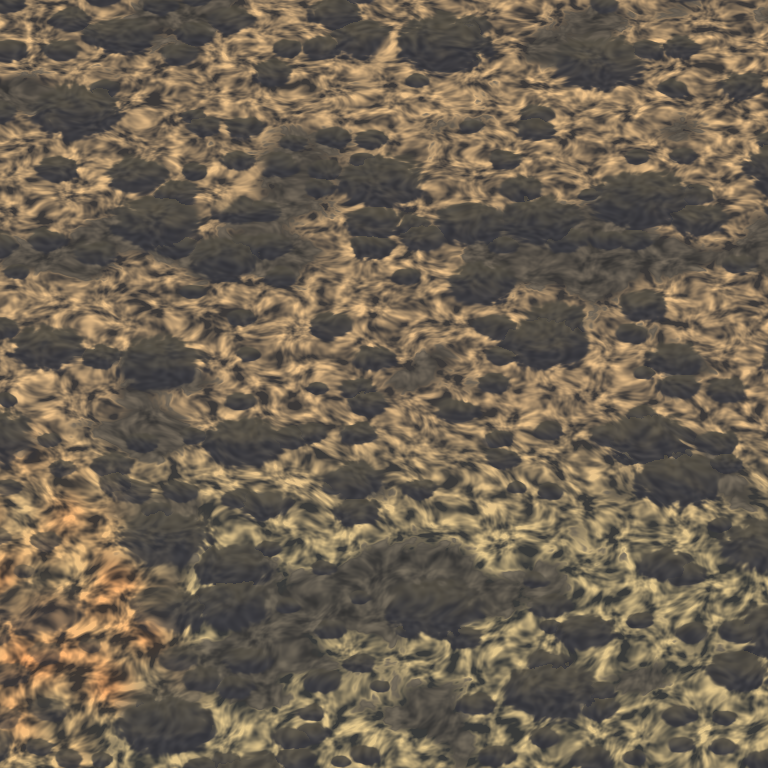
A Shadertoy shader for this texture:

```glsl
// Dry stony hillside dotted with dark shrubs, an ochre patch and a pale broken track.

float hash(vec2 p) {
    return fract(sin(dot(p, vec2(127.1, 311.7))) * 43758.5453);
}

// Gradient noise, roughly -0.7 to 0.7
float corner(vec2 cell, vec2 offset) {
    float a = 6.2832 * hash(cell);
    return dot(vec2(cos(a), sin(a)), offset);
}

float noise(vec2 p) {
    vec2 i = floor(p), f = fract(p);
    vec2 u = f * f * (3.0 - 2.0 * f);
    vec2 e = vec2(1.0, 0.0);
    return mix(mix(corner(i, f), corner(i + e.xy, f - e.xy), u.x),
               mix(corner(i + e.yx, f - e.yx), corner(i + e.xx, f - e.xx), u.x), u.y);
}

// Scattered flattened bushes: x = coverage, y = height inside the bush
vec2 shrubs(vec2 p, float count, float density, float rough) {
    vec2 q = p * count * vec2(1.0, 1.65);
    vec2 cell = floor(q);
    vec2 result = vec2(0.0);
    for (int y = -1; y <= 1; y++) {
        for (int x = -1; x <= 1; x++) {
            vec2 id = cell + vec2(x, y);
            float present = step(hash(id + count), density);
            vec2 centre = id + 0.15 + 0.7 * vec2(hash(id + 17.3), hash(id + 41.9));
            float radius = mix(0.24, 0.52, hash(id + 73.1));
            vec2 d = (q - centre) / radius;
            float cover = present * smoothstep(1.12, 0.85, length(d) + rough);
            if (cover > result.x) result = vec2(cover, d.y);
        }
    }
    return result;
}

void mainImage(out vec4 fragColor, in vec2 fragCoord) {
    vec2 p = fragCoord / iResolution.y;
    float near = smoothstep(0.5, 0.25, p.y);

    // Stones: warped noise, flatter with distance
    vec2 q = vec2(p.x * 46.0 - near * p.y * 12.0, p.y * (48.0 + 20.0 * p.y));
    q += 0.9 * vec2(noise(q * 0.45), noise(q * 0.45 + 31.7));
    float coarse = noise(q);
    float fine = noise(q * 2.1 + 9.2);
    float grit = noise(q * 4.1 + 57.0);
    float grain = coarse + 0.65 * fine + 0.25 * grit;

    // Broad scrub, thicker on the right slope and in the lower centre
    float thick = 0.26 * smoothstep(0.3, 0.05, length((p - vec2(0.87, 0.67)) * vec2(0.8, 1.4)))
                + 0.36 * smoothstep(0.24, 0.04, length((p - vec2(0.38, 0.19)) * vec2(0.9, 1.0)));
    float scrub = noise(p * vec2(5.5, 9.0) + 3.4) + 0.5 * noise(p * vec2(13.0, 22.0)) + thick;
    float patches = smoothstep(0.24, 0.36, scrub + 0.22 * grain);

    // Ochre soil and the track
    vec2 toOchre = (p - vec2(0.07, 0.19)) * vec2(1.0, 0.85);
    float ochre = smoothstep(0.23, 0.08, length(toOchre) + 0.12 * noise(p * 9.0));
    float bend = 0.025 * noise(p * 14.0);
    float track = smoothstep(0.02, 0.006, abs(p.x - 0.28 - 1.1 * (p.y - 0.73) + bend));
    track *= smoothstep(0.71, 0.74, p.y) * smoothstep(-0.12, 0.1, noise(p * 11.0 + 5.0));
    patches *= (1.0 - ochre) * (1.0 - track);

    // Ground tone and tint
    float tone = 0.45 + (0.86 + 0.18 * near) * grain;
    tone += 0.22 * noise(p * vec2(7.0, 11.0) + 20.0) + 0.04 * ochre;
    tone = mix(tone, 0.78 + 0.3 * grain, 0.8 * track);
    vec3 ground = mix(vec3(0.22, 0.22, 0.23), vec3(0.88, 0.75, 0.56), clamp(tone, 0.02, 1.04));
    vec3 warm = mix(vec3(1.03, 0.99, 0.95), vec3(0.98, 1.01, 0.96), near);
    ground *= mix(warm, vec3(1.14, 0.93, 0.78), ochre * (0.6 + 0.8 * noise(p * 18.0)));

    // Bushes: olive tops, bluish shaded bases
    float rough = 0.3 * grain;
    vec2 big = shrubs(p, 7.5, 0.4, rough);
    vec2 small = shrubs(p + 0.37, 17.0, 0.36, rough);
    if (small.x > big.x) big = small;
    big.x *= 1.0 - 0.8 * max(track, 0.6 * ochre);
    vec3 foliage = mix(vec3(0.225, 0.225, 0.245), vec3(0.33, 0.31, 0.27),
                       smoothstep(-0.7, 0.9, big.y + 0.6 * grain));
    vec3 brush = vec3(0.30, 0.285, 0.265) + 0.13 * grain * vec3(1.0, 0.9, 0.75);

    vec3 color = mix(ground, brush, 0.88 * patches);
    color = mix(color, foliage + 0.05 * fine, 0.94 * big.x);
    fragColor = vec4(color, 1.0);
}
```
